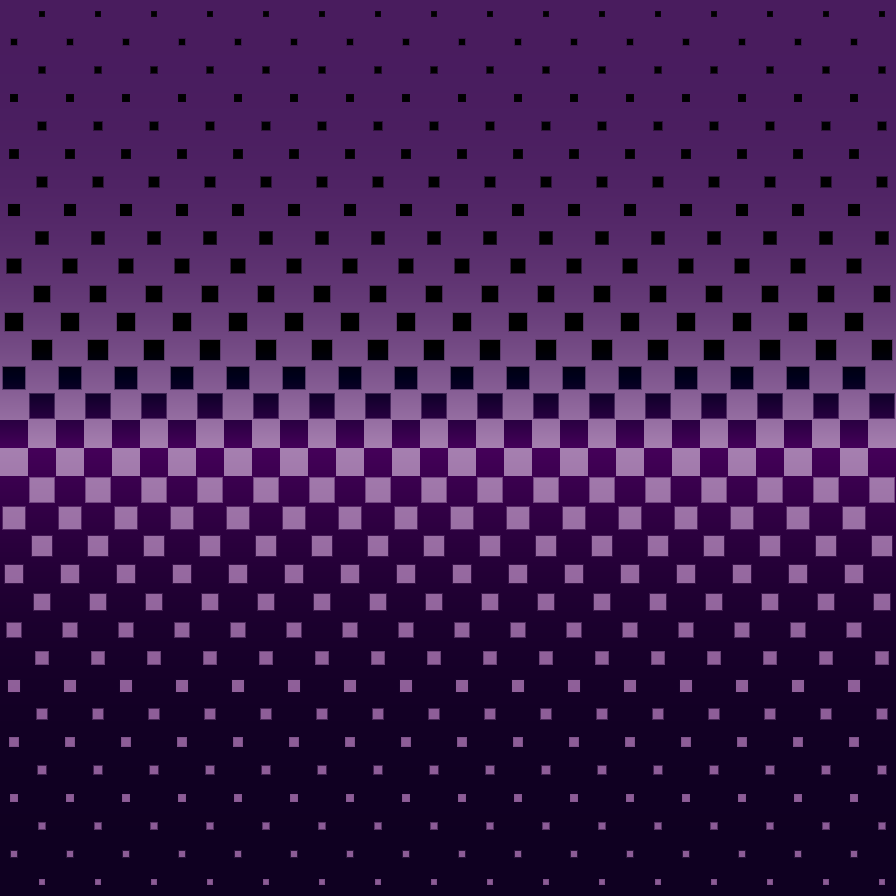
Reproduce this pattern procedurally as a Shadertoy shader.

```glsl
const float CELLS = 32.0;        // cells across and down
const float ROW_SHRINK = 0.9;    // size ratio from one row to the next

const vec3 LIGHT_PEAK  = vec3(0.65, 0.50, 0.69);
const vec3 LIGHT_UPPER = vec3(0.285, 0.11, 0.37);
const vec3 LIGHT_LOWER = vec3(0.55, 0.36, 0.59);
const vec3 DARK_PEAK   = vec3(0.27, 0.0, 0.35);
const vec3 DARK_LOWER  = vec3(0.06, 0.0, 0.13);
const vec3 DARK_FADE   = vec3(3.5, 0.0, 3.1);

// Cubic falloff from the horizon (0) to the canvas edge (0.5)
vec3 horizonGlow(vec3 edge, vec3 peak, float dist) {
    float fade = clamp(1.0 - 2.0 * dist, 0.0, 1.0);
    return mix(edge, peak, fade * fade * fade);
}

vec3 lightTone(float dist, bool upper) {
    return horizonGlow(upper ? LIGHT_UPPER : LIGHT_LOWER, LIGHT_PEAK, dist);
}

// Above the horizon the dark tone quickly drops to black
vec3 darkTone(float dist, bool upper) {
    return upper ? max(DARK_PEAK - DARK_FADE * dist, 0.0)
                 : horizonGlow(DARK_LOWER, DARK_PEAK, dist);
}

// Antialiased centred square, measured in cell units
float squareMask(vec2 local, float halfSize, float pixel) {
    vec2 d = abs(local);
    return clamp((halfSize - max(d.x, d.y)) / pixel + 0.5, 0.0, 1.0);
}

void mainImage(out vec4 fragColor, in vec2 fragCoord) {
    vec2 uv = fragCoord / iResolution.xy;
    vec2 grid = uv * CELLS;
    vec2 cell = floor(grid);
    float pixel = CELLS / min(iResolution.x, iResolution.y);

    bool upper = uv.y >= 0.5;
    float dist = abs(uv.y - 0.5);
    float rowsAway = floor(dist * CELLS);

    // Checkerboard: dark squares above, light squares below
    float parity = mod(cell.x + cell.y, 2.0);
    float occupied = upper ? 1.0 - parity : parity;

    float halfSize = 0.5 * pow(ROW_SHRINK, rowsAway);
    float mask = occupied * squareMask(fract(grid) - 0.5, halfSize, pixel);

    vec3 light = lightTone(dist, upper);
    vec3 dark = darkTone(dist, upper);
    vec3 color = upper ? mix(light, dark, mask) : mix(dark, light, mask);
    fragColor = vec4(color, 1.0);
}
```
